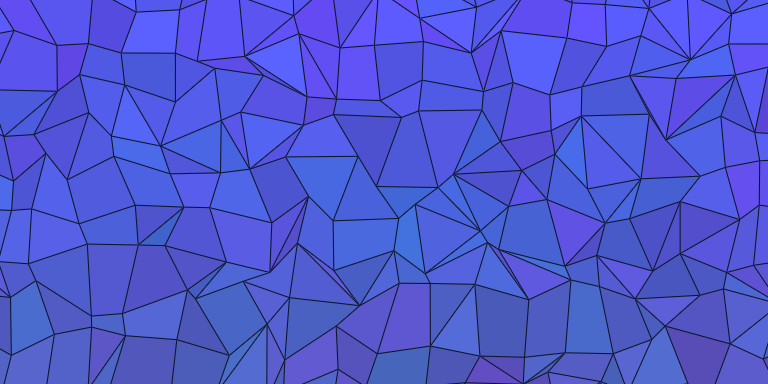
Write a Shadertoy shader that draws this background.

```glsl
// Irregular mesh of flat blue and violet facets with thin dark outlines.

const float ROWS = 9.0;             // mesh rows over the canvas height
const float JITTER = 0.44;          // vertex offset in cells, below 0.5
const float SPLIT_CHANCE = 0.32;    // share of quads cut into triangles
const float LINE_WIDTH = 0.0028;    // in canvas heights
const vec3 LINE_COLOR = vec3(0.05, 0.09, 0.17);
const vec3 TOP_COLOR = vec3(0.350, 0.340, 0.955);
const vec3 MIDDLE_COLOR = vec3(0.305, 0.362, 0.865);
const vec3 BOTTOM_COLOR = vec3(0.325, 0.375, 0.765);
const vec3 HUE_SHIFT = vec3(0.055, -0.060, 0.005);

vec3 hash3(vec2 p) {
    vec3 q = fract(p.xyx * vec3(0.1031, 0.1030, 0.0973));
    q += dot(q, q.yxz + 33.33);
    return fract((q.xxy + q.yzz) * q.zyx);
}

float cross2(vec2 a, vec2 b) {
    return a.x * b.y - a.y * b.x;
}

vec2 meshVertex(vec2 id) {
    return id + JITTER * (2.0 * hash3(id + 71.0).xy - 1.0);
}

float segmentDistance(vec2 p, vec2 a, vec2 b) {
    vec2 ab = b - a;
    float t = clamp(dot(p - a, ab) / max(dot(ab, ab), 1e-6), 0.0, 1.0);
    return length(p - a - t * ab);
}

// A diagonal is usable when the other two corners lie on opposite sides.
bool validDiagonal(vec2 a, vec2 b, vec2 c, vec2 d) {
    return cross2(c - a, b - a) * cross2(c - a, d - a) < 0.0;
}

bool insideQuad(vec2 p, vec2 corners[4]) {
    bool inside = false;
    for (int i = 0; i < 4; i++) {
        vec2 a = corners[i], b = corners[(i + 1) % 4];
        if ((a.y > p.y) != (b.y > p.y) &&
            p.x < a.x + (b.x - a.x) * (p.y - a.y) / (b.y - a.y)) inside = !inside;
    }
    return inside;
}

// Smooth noise for broad drifts of hue.
float valueNoise(vec2 p) {
    vec2 i = floor(p), f = fract(p);
    f = f * f * (3.0 - 2.0 * f);
    return mix(mix(hash3(i).x, hash3(i + vec2(1, 0)).x, f.x),
               mix(hash3(i + vec2(0, 1)).x, hash3(i + vec2(1, 1)).x, f.x), f.y);
}

vec3 facetColor(vec2 center, vec2 seed) {
    float height = clamp(center.y / ROWS, 0.0, 1.0);
    vec3 color = mix(BOTTOM_COLOR, MIDDLE_COLOR, smoothstep(0.0, 0.55, height));
    color = mix(color, TOP_COLOR, smoothstep(0.5, 1.0, height));
    vec3 rnd = hash3(seed + 13.0);
    float hue = rnd.x + rnd.y - 1.0 + 0.9 * (valueNoise(center * 0.3 + 40.0) - 0.5);
    return (color + HUE_SHIFT * hue) * (1.0 + 0.16 * (rnd.z - 0.5));
}

void mainImage(out vec4 fragColor, in vec2 fragCoord) {
    vec2 p = fragCoord / iResolution.y * ROWS;
    vec2 base = floor(p);
    float edge = 10.0;
    vec3 color = MIDDLE_COLOR;

    // Visit every quad that can reach this point.
    for (int y = -1; y <= 1; y++)
    for (int x = -1; x <= 1; x++) {
        vec2 id = base + vec2(x, y);
        vec2 quad[4] = vec2[4](meshVertex(id), meshVertex(id + vec2(1, 0)),
                               meshVertex(id + vec2(1, 1)), meshVertex(id + vec2(0, 1)));
        for (int i = 0; i < 4; i++)
            edge = min(edge, segmentDistance(p, quad[i], quad[(i + 1) % 4]));

        vec3 rnd = hash3(id + 157.0);
        bool split = rnd.x < SPLIT_CHANCE;
        bool firstValid = validDiagonal(quad[0], quad[1], quad[2], quad[3]);
        bool secondValid = validDiagonal(quad[1], quad[2], quad[3], quad[0]);
        int k = !firstValid || (rnd.y < 0.5 && secondValid) ? 1 : 0;
        vec2 a = quad[k], c = quad[k + 2];
        if (split) edge = min(edge, segmentDistance(p, a, c));

        if (insideQuad(p, quad)) {
            vec2 center = 0.25 * (quad[0] + quad[1] + quad[2] + quad[3]);
            float side = split && cross2(c - a, p - a) > 0.0 ? 0.5 : 0.0;
            color = facetColor(center, id + side * vec2(37.0, 91.0));
        }
    }

    // Box-filtered outline coverage, also right for lines below one pixel.
    float pixel = ROWS / iResolution.y;
    float width = LINE_WIDTH * ROWS / pixel;
    float line = clamp(0.5 * (width + 1.0) - edge / pixel, 0.0, min(1.0, width));
    fragColor = vec4(mix(color, LINE_COLOR, line), 1.0);
}
```
